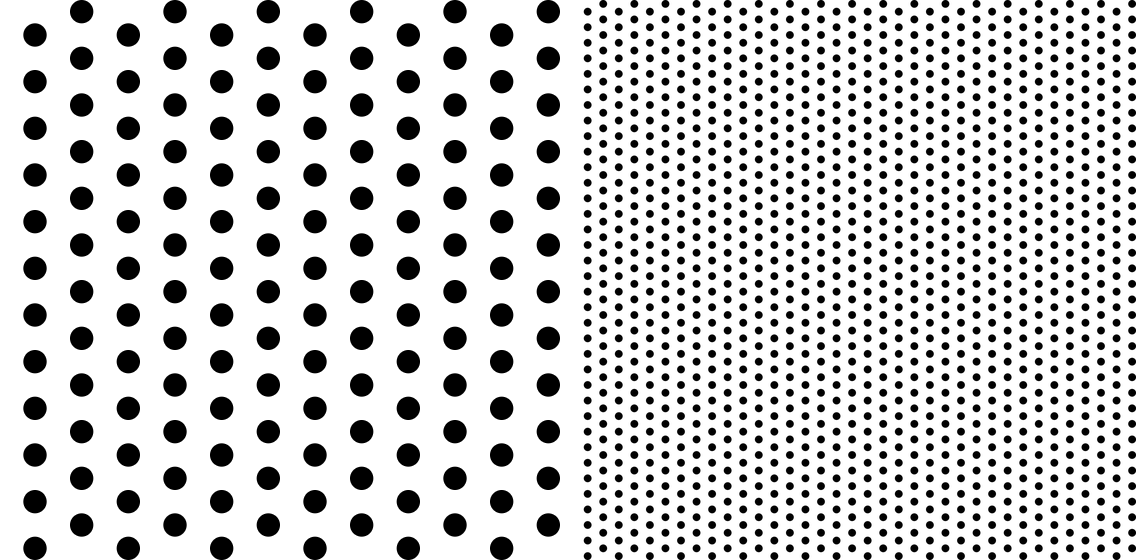
Left, the tile; right, the same tile 3 across and 3 down.
Write a WebGL 1 fragment shader that draws this pattern.

```glsl
precision highp float;

// Staggered polka dots: black discs on white in a 12 by 12 lattice,
// every second column raised by half a row. Each pixel is folded into
// its nearest lattice cell and shaded by the distance to that disc.

#define CELLS 12.0                    // columns and rows, even so that it tiles
#define DOT_RADIUS 0.25               // in cells
#define FIRST_CENTER vec2(0.75, 0.25) // lowest left disc, in cells
#define COLUMN_SHIFT 0.5              // rise of odd columns, in cells
#define DOT_COLOR vec3(0.0)
#define GROUND_COLOR vec3(1.0)

uniform vec2 u_resolution;

// Signed distance to the nearest disc, in cells.
float staggeredDots(vec2 p) {
    vec2 q = p - FIRST_CENTER + 0.5;
    q.y -= COLUMN_SHIFT * mod(floor(q.x), 2.0);
    return length(fract(q) - 0.5) - DOT_RADIUS;
}

void main() {
    vec2 p = CELLS * gl_FragCoord.xy / u_resolution;
    float pixel = CELLS / min(u_resolution.x, u_resolution.y);

    // Coverage over a one-pixel edge
    float coverage = clamp(0.5 - staggeredDots(p) / pixel, 0.0, 1.0);
    gl_FragColor = vec4(mix(GROUND_COLOR, DOT_COLOR, coverage), 1.0);
}
```
